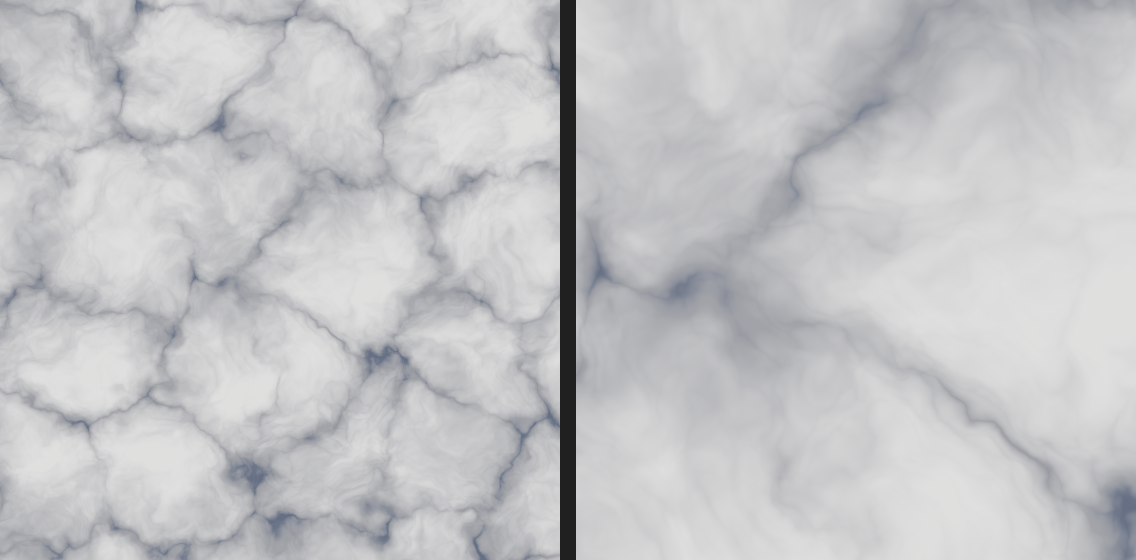
Left, the full canvas; right, a detail of the centre.
Write a WebGL 1 fragment shader that draws this texture.

```glsl
precision highp float;
// Draws a deck of pale billowing clouds seen from above, split by thin blue-grey creases.

uniform vec2 u_resolution;

const vec3 GAP_BLUE     = vec3(0.40, 0.44, 0.52);
const vec3 SHADE_GREY   = vec3(0.64, 0.645, 0.665);
const vec3 CLOUD_WHITE  = vec3(0.875, 0.875, 0.872);
const float BASE_LIGHT  = 0.862;  // brightness before shading
const float LIGHT_LIMIT = 0.882;  // soft ceiling of the cloud tops
const float BANK_SCALE  = 4.3;    // large cloud banks across the canvas
const float PUFF_SCALE  = 13.0;   // medium puffs
const float CURD_SCALE  = 31.0;   // small curds along the creases
const float BILLOW_GAIN = 0.34;
const float BROAD_GAIN  = 0.17;
const float STREAK_GAIN = 0.07;
const float CREASE_GAIN = 0.15;
const float KNOT_GAIN   = 0.24;
const float STREAK_ANGLE = 0.65;

float hash(vec2 p) {
  vec3 q = fract(vec3(p.xyx) * 0.1031);
  q += dot(q, q.yzx + 33.33);
  return fract((q.x + q.y) * q.z);
}

vec2 hash2(vec2 p) {
  return vec2(hash(p), hash(p + 57.3));
}

float cornerSlope(vec2 cell, vec2 offset) {
  float angle = 6.2832 * hash(cell);
  return dot(vec2(cos(angle), sin(angle)), offset);
}

float gradientNoise(vec2 p) {
  vec2 i = floor(p);
  vec2 f = p - i;
  vec2 u = f * f * f * (f * (f * 6.0 - 15.0) + 10.0);
  vec2 e = vec2(1.0, 0.0);
  return mix(
    mix(cornerSlope(i, f), cornerSlope(i + e.xy, f - e.xy), u.x),
    mix(cornerSlope(i + e.yx, f - e.yx), cornerSlope(i + e.xx, f - e.xx), u.x), u.y);
}

mat2 rotation(float a) {
  return mat2(cos(a), sin(a), -sin(a), cos(a));
}

float fbm(vec2 p) {
  float sum = 0.0;
  float gain = 0.55;
  for (int i = 0; i < 4; i++) {
    sum += gain * gradientNoise(p);
    p = rotation(0.6) * p * 2.07 + 17.1;
    gain *= 0.5;
  }
  return sum;
}

// Rounded lumps with creases between them
float billow(vec2 p) {
  float sum = 0.0;
  float gain = 0.5;
  for (int i = 0; i < 4; i++) {
    float n = gradientNoise(p);
    sum += gain * sqrt(n * n + 0.002);
    p = rotation(0.8) * p * 2.03 + 9.7;
    gain *= 0.57;
  }
  return sum;
}

// x: gap between the two nearest cells, y: gap to the third (small at junctions)
vec2 cellGaps(vec2 p) {
  vec2 i = floor(p);
  vec3 near = vec3(9.0);
  for (int y = -1; y <= 1; y++) {
    for (int x = -1; x <= 1; x++) {
      vec2 cell = i + vec2(float(x), float(y));
      float d = length(cell + 0.1 + 0.8 * hash2(cell) - p);
      if (d < near.x) near = vec3(d, near.xy);
      else if (d < near.y) near = vec3(near.x, d, near.y);
      else near.z = min(near.z, d);
    }
  }
  return near.yz - near.x;
}

float softMin(float a, float b, float k) {
  float h = max(k - abs(a - b), 0.0) / k;
  return min(a, b) - 0.25 * h * h * k;
}

void main() {
  vec2 uv = gl_FragCoord.xy / u_resolution.y + 3.0;

  // Crinkle the cell borders
  vec2 warp = vec2(fbm(uv * 5.0), fbm(uv * 5.0 + 41.0));
  vec2 ripple = vec2(fbm(uv * 22.0 + 7.0), fbm(uv * 22.0 + 83.0));
  vec2 p = uv + 0.13 * warp + 0.026 * ripple;

  vec2 bank = cellGaps(p * BANK_SCALE);
  float puff = cellGaps(p * PUFF_SCALE + 5.0).x;
  float curd = cellGaps(p * CURD_SCALE + 11.0).x;

  // Patches where creases and small lumps stand out
  float patchiness = smoothstep(-0.22, 0.3, fbm(uv * 4.0 + 23.0));
  float breaks = smoothstep(-0.2, 0.25, fbm(uv * 9.0 + 61.0));
  float broad = exp(-bank.x * 4.0);
  float rough = mix(0.25, 1.0, broad) * mix(0.4, 1.0, patchiness);

  // Broad shading, lumps and diagonal wisps
  vec2 streak = rotation(-STREAK_ANGLE) * (uv + 0.04 * warp) * vec2(1.0);
  float light = BASE_LIGHT + 0.16 * fbm(uv * 3.2 + 31.0);
  light += BILLOW_GAIN * (billow(uv * 8.0 + 1.2 * warp) - 0.22);
  light += STREAK_GAIN * fbm(streak * vec2(9.0, 26.0));
  light -= BROAD_GAIN * broad * mix(0.45, 1.0, patchiness);

  // Thin creases, then dark knots where they meet
  light -= CREASE_GAIN * exp(-bank.x * 19.0) * breaks;
  light -= 0.075 * exp(-puff * 9.0) * rough * breaks;
  light -= 0.06 * exp(-curd * 5.0) * rough;
  light -= KNOT_GAIN * exp(-bank.y * 9.0) * mix(0.4, 1.0, breaks);
  light = softMin(light, LIGHT_LIMIT, 0.07);

  vec3 color = mix(GAP_BLUE, SHADE_GREY, smoothstep(0.38, 0.66, light));
  color = mix(color, CLOUD_WHITE, clamp((light - 0.64) / 0.235, 0.0, 1.0));
  gl_FragColor = vec4(color, 1.0);
}
```
